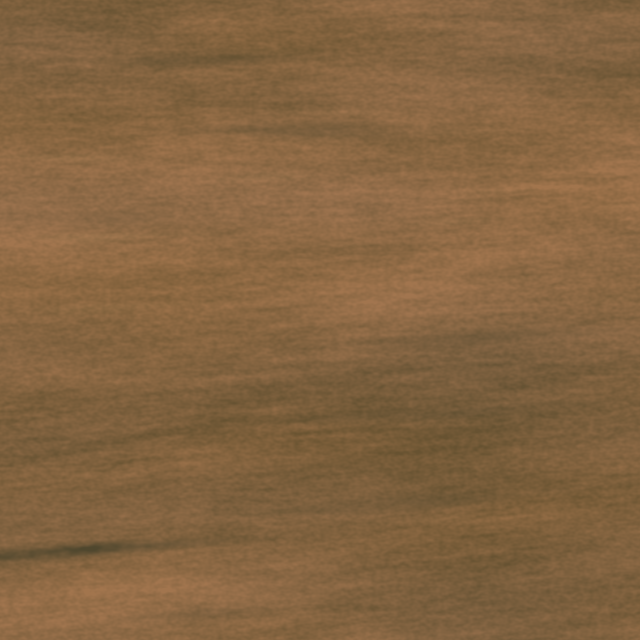
Give the GLSL for this texture, as a Shadertoy shader.

```glsl
// Smooth brown wood with soft, nearly horizontal grain.
// Broad tonal bands carry stretched gradient noise at several scales,
// then feathered olive streaks and a fine fibre mottle are laid on top.

vec2 hash2(vec2 cell) {
    vec3 h = fract(cell.xyx * vec3(0.1031, 0.1030, 0.0973));
    h += dot(h, h.yzx + 33.33);
    return fract((h.xx + h.yz) * h.zy);
}

float gradDot(vec2 cell, vec2 offset) {
    float angle = 6.28318 * hash2(cell + 57.0).x;
    return dot(vec2(cos(angle), sin(angle)), offset);
}

// Gradient noise, roughly -0.7 to 0.7
float gnoise(vec2 p) {
    vec2 i = floor(p), f = fract(p);
    vec2 u = f * f * f * (f * (f * 6.0 - 15.0) + 10.0);
    vec2 e = vec2(1.0, 0.0);
    return mix(mix(gradDot(i, f), gradDot(i + e.xy, f - e.xy), u.x),
               mix(gradDot(i + e.yx, f - e.yx), gradDot(i + e.xx, f - e.xx), u.x), u.y);
}

float bell(float x, float width) {
    return exp(-x * x / (width * width));
}

// Long lens-shaped mark that fades towards its tips
float streak(vec2 d, float halfLength, float thickness) {
    float along = d.x / halfLength;
    float taper = exp(-along * along * 1.6);
    return taper * bell(d.y, thickness * (0.5 + 0.5 * taper));
}

void mainImage(out vec4 fragColor, in vec2 fragCoord) {
    vec2 uv = fragCoord / iResolution.xy;

    // Grain coordinates: flat above, rising gently to the right below
    float slope = mix(0.075, 0.01, smoothstep(0.25, 0.75, uv.y));
    vec2 p = uv;
    p.y -= slope * (uv.x - 0.5);
    p.y += 0.014 * gnoise(uv * vec2(2.2, 4.0) + 3.0);

    // Broad bands: a warm middle, an olive lower part, a warm lower left corner
    float warmBand = bell(p.y - 0.66, 0.17);
    float tone = 0.40 + 0.56 * warmBand;
    tone -= 0.27 * bell(p.y - 0.33, 0.10);
    tone -= 0.12 * smoothstep(0.84, 1.0, p.y);
    tone += 0.48 * bell(p.y - 0.05, 0.08) * (1.0 - smoothstep(0.25, 0.75, uv.x));
    tone -= 0.20 * smoothstep(0.5, 1.0, uv.x) * (1.0 - smoothstep(0.05, 0.25, uv.y));

    // Grain from wide clouds down to thin fibres
    tone += 0.50 * gnoise(p * vec2(2.2, 5.5) + 11.0);
    tone += 0.38 * gnoise(p * vec2(2.6, 15.0) + 23.0);
    tone += 0.30 * gnoise(p * vec2(4.5, 34.0) + 37.0);
    float patches = smoothstep(-0.3, 0.4, gnoise(p * vec2(3.0, 7.0) + 71.0));
    tone += (0.15 + 0.30 * patches) * gnoise(p * vec2(8.0, 75.0) + 43.0);
    tone += 0.30 * gnoise(p * vec2(18.0, 130.0) + 59.0);

    // Cross figure and pore mottle
    tone += 0.14 * gnoise(uv * vec2(26.0, 9.0) + 83.0) * smoothstep(0.4, 0.7, uv.y);
    tone += 0.18 * gnoise(uv * vec2(40.0, 62.0) + 89.0);
    tone += 0.36 * gnoise(uv * vec2(85.0, 150.0) + 97.0);
    tone += 0.24 * gnoise(uv * vec2(150.0, 215.0) + 109.0);

    vec3 oliveBrown = vec3(0.452, 0.352, 0.219);
    vec3 warmBrown = vec3(0.592, 0.434, 0.286);
    vec3 color = mix(oliveBrown, warmBrown, clamp(tone, -0.35, 1.3));

    // Slow drift between ochre and greyer brown
    float drift = gnoise(p * vec2(2.0, 8.0) + 131.0);
    color += drift * vec3(-0.004, 0.002, 0.016);

    // Scattered feathered streaks, plus one strong mark at the left edge
    float dark = 0.0;
    for (float i = 0.0; i < 7.0; i++) {
        vec2 r = hash2(vec2(i * 7.0 + 2.0, 19.0));
        vec2 size = hash2(vec2(i * 5.0 + 4.0, 41.0));
        vec2 center = vec2(r.x, (i + 0.2 + 0.6 * r.y) / 7.0);
        float strength = (0.16 + 0.30 * size.y) * (1.0 - 0.6 * bell(center.y - 0.66, 0.15));
        dark += strength * streak(p - center, 0.14 + 0.14 * size.x, 0.009 + 0.009 * size.y);
    }
    dark += 0.85 * streak(p - vec2(0.10, 0.165), 0.24, 0.010);
    dark *= 0.9 + 0.9 * gnoise(p * vec2(9.0, 55.0) + 151.0)
                + 0.4 * gnoise(uv * vec2(45.0, 110.0) + 163.0);
    color = mix(color, vec3(0.27, 0.255, 0.165), clamp(dark, 0.0, 0.85));

    // A few soft pale fibres, mostly in the warm band
    float pale = smoothstep(0.25, 0.75, gnoise(p * vec2(3.5, 48.0) + 173.0));
    color += vec3(0.045, 0.038, 0.028) * pale * (0.25 + 0.5 * warmBand);

    fragColor = vec4(color, 1.0);
}
```
